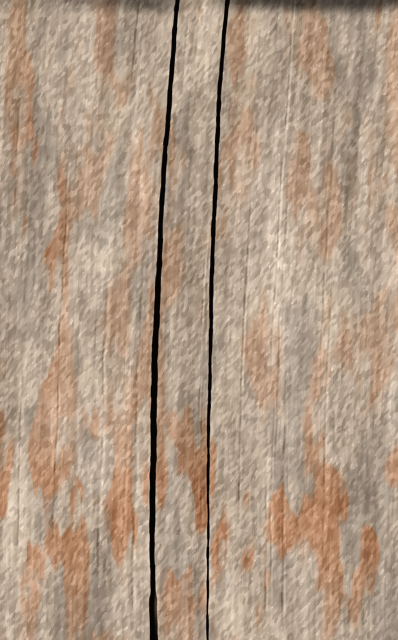
A WebGL 2 fragment shader for this texture:

```glsl
#version 300 es
precision highp float;

uniform vec2 u_resolution;
out vec4 fragColor;

vec3 hash3(vec2 cell) {
    vec3 h = fract(cell.xyx * vec3(0.1031, 0.1030, 0.0973));
    h += dot(h, h.yxz + 33.33);
    return fract((h.xxy + h.yzz) * h.zyx);
}

// Cellular noise: x = nearest distance, y = smoothly blended cell value
vec2 cellular(vec2 p) {
    vec2 base = floor(p);
    float nearest = 4.0, total = 0.0, weights = 0.0;
    for (int j = -1; j <= 1; j++) {
        for (int i = -1; i <= 1; i++) {
            vec2 cell = base + vec2(i, j);
            vec3 h = hash3(cell + 71.0);
            vec2 offset = cell + h.xy - p;
            float d2 = dot(offset, offset);
            float w = exp(-8.0 * d2);
            nearest = min(nearest, d2);
            total += w * h.z;
            weights += w;
        }
    }
    return vec2(sqrt(nearest), total / weights);
}

float layered(vec2 p) {
    float sum = 0.0, amp = 0.57;
    for (int i = 0; i < 3; i++) {
        sum += amp * cellular(p).y;
        p = p * 2.03 + 17.3;
        amp *= 0.5;
    }
    return sum;
}

float wobble(float y, float seed) {
    return 0.5 * sin(y * 23.0 + seed) + 0.3 * sin(y * 61.0 + seed * 2.3)
         + 0.2 * sin(y * 147.0 + seed * 4.1);
}

vec2 rotate(vec2 p, float angle) {
    float c = cos(angle), s = sin(angle);
    return vec2(c * p.x - s * p.y, s * p.x + c * p.y);
}

float bell(float x, float centre, float width) {
    float d = (x - centre) / width;
    return exp(-d * d);
}

// Signed tone of one thin groove with a pale ridge on its right side
float groove(vec2 q, float seed, float pixel) {
    vec3 h = hash3(vec2(seed, 5.0));
    vec3 k = hash3(vec2(seed, 19.0));
    float x = q.x - (h.x * 0.66 - 0.04) - 0.0012 * wobble(q.y, seed);
    float reach = 0.10 + 0.28 * k.x;
    float span = 1.0 - smoothstep(reach * 0.6, reach, abs(q.y - h.y));
    float width = 0.0008 + 0.0006 * k.y + 0.3 * pixel;
    float broken = smoothstep(0.3, 0.6, cellular(vec2(seed * 9.0, q.y * 45.0)).y);
    float profile = 0.6 * bell(x, 2.2 * width, width) - bell(x, 0.0, width);
    return profile * span * (0.35 + 0.65 * broken) * (0.5 + 0.5 * h.z);
}

float crackMask(float d, float halfWidth, float pixel) {
    return 1.0 - smoothstep(halfWidth - 0.8 * pixel, halfWidth + 0.8 * pixel, abs(d));
}

void main() {
    float pixel = 1.0 / u_resolution.y;
    vec2 p = gl_FragCoord.xy * pixel;
    float y = p.y;
    // Coordinates that follow the gently leaning fibres
    vec2 q = vec2(p.x - 0.045 * y * y + 0.0015 * wobble(y * 0.4, p.x * 9.0), y);

    // Weathered grain
    float broad = layered(q * vec2(15.0, 5.0)) - 0.5;
    float streaks = layered(q * vec2(85.0, 3.5) + 8.0) - 0.5;
    float fibre = cellular(q * vec2(230.0, 20.0) + 3.0).y - 0.5;
    vec2 nap = rotate(p, 0.55);
    float fuzz = cellular(nap * vec2(250.0, 105.0)).y - 0.5;
    vec2 grit = cellular(nap * vec2(150.0, 85.0) + 40.0);
    float tone = 0.19 * broad + 0.19 * streaks + 0.09 * fibre + 0.19 * fuzz;
    tone += 0.09 * (1.0 - smoothstep(0.05, 0.3, grit.x)) * smoothstep(0.55, 0.85, grit.y);
    for (int i = 0; i < 20; i++) {
        tone += 0.15 * groove(q, float(i) + 1.0, pixel);
    }
    vec3 colour = vec3(0.722, 0.652, 0.580) + tone * vec3(1.0, 0.98, 0.94);

    // Grey stains and pale worn patches
    float stain = smoothstep(0.54, 0.74, layered(q * vec2(24.0, 7.0) + 61.0));
    colour = mix(colour, vec3(0.56, 0.51, 0.46) + 0.6 * tone, 0.55 * stain);
    float worn = smoothstep(0.57, 0.74, layered(q * vec2(19.0, 9.0) + 93.0));
    colour = mix(colour, vec3(0.80, 0.73, 0.64) + 0.8 * tone, 0.5 * worn);

    // Warm exposed wood, strongest near the foot and along the left
    float warmth = layered(q * vec2(30.0, 8.0) + 29.0);
    float foot = bell(y, 0.19, 0.13);
    float side = bell(q.x, 0.045, 0.035) * smoothstep(0.25, 0.45, y);
    float tint = smoothstep(0.44, 0.78, warmth);
    float exposed = smoothstep(0.57, 0.70, warmth + 0.055 * foot + 0.04 * side);
    colour = mix(colour, vec3(0.73, 0.60, 0.49) + 0.9 * tone, 0.5 * tint);
    colour = mix(colour, vec3(0.70, 0.48, 0.34) + 0.9 * tone, exposed * (0.2 + 0.55 * max(foot, side)));

    // Soft shadow at the upper edge
    float gap = bell(p.x, 0.315, 0.045);
    float shade = smoothstep(0.972, 0.998, y + 0.004 * wobble(p.x, 2.0));
    colour *= 1.0 - 0.6 * shade * (1.0 - 0.85 * gap) * smoothstep(0.0, 0.5, p.x + 0.1);

    // Two long cracks with ragged edges
    float ragged = 0.0011 * (cellular(vec2(p.x * 20.0, y * 95.0)).y - 0.5);
    float wide = p.x - (0.240 - 0.020 * y + 0.058 * y * y) - 0.0011 * wobble(y, 1.0);
    float narrow = p.x - (0.325 - 0.006 * y + 0.030 * y * y + 0.006 * pow(y, 8.0))
                 - 0.0010 * wobble(y, 4.0);
    float flare = 1.0 - smoothstep(0.055, 0.085, y);
    float wideHalf = 0.0034 + 0.0014 * bell(y, 0.38, 0.25) + 0.0028 * flare + ragged;
    float narrowHalf = 0.0016 + 0.0015 * smoothstep(0.2, 0.6, y) + ragged;
    float rim = bell(abs(wide), wideHalf + 0.002, 0.002) + bell(abs(narrow), narrowHalf + 0.002, 0.002);
    colour += 0.035 * rim;
    float splinter = flare * smoothstep(0.0, 0.004, wide) * bell(y, 0.06, 0.035);
    vec3 depth = mix(vec3(0.018, 0.014, 0.012), vec3(0.30, 0.22, 0.16), splinter);
    colour = mix(colour, depth, crackMask(wide, wideHalf, pixel));
    colour = mix(colour, vec3(0.018, 0.014, 0.012), crackMask(narrow, narrowHalf, pixel));

    fragColor = vec4(clamp(colour, 0.0, 1.0), 1.0);
}
```
